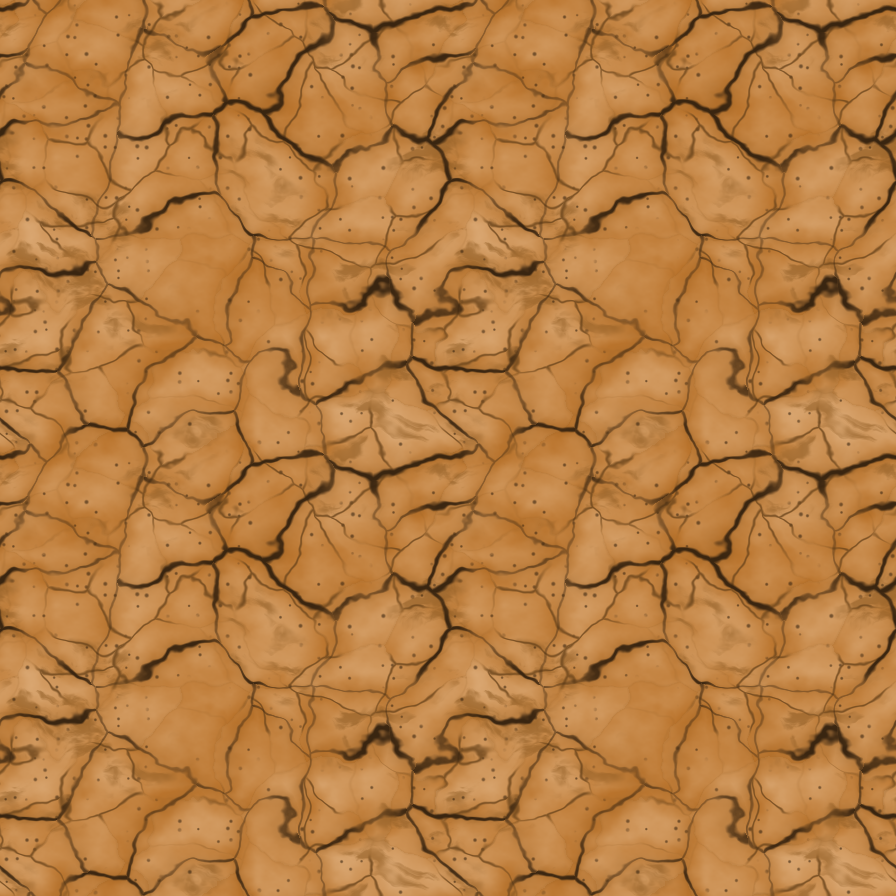
A WebGL 1 fragment shader for this texture:

```glsl
precision highp float;
uniform vec2 u_resolution;

const float REPEATS = 2.0;
const vec2 STONES = vec2(4.0, 6.0);
const vec2 FACETS = vec2(6.0, 9.0);
const vec2 PIT_GRID = vec2(44.0);
const float WARP = 0.17;
const float CRACK_WIDTH = 0.0075;
const float FACET_WIDTH = 0.0035;
const float PIT_RADIUS = 0.0048;
const float PIT_CHANCE = 0.17;
const vec3 SHADE = vec3(0.73, 0.455, 0.175);
const vec3 LIGHT = vec3(0.86, 0.665, 0.46);
const vec3 RUST = vec3(0.56, 0.36, 0.14);
const vec3 CREVICE = vec3(0.21, 0.135, 0.06);

vec2 hash2(vec2 p) {
  vec3 q = fract(p.xyx * vec3(0.1031, 0.1030, 0.0973));
  q += dot(q, q.yzx + 33.33);
  return fract((q.xx + q.yz) * q.zy);
}

// Value noise that wraps after n cells
float noise(vec2 p, vec2 n) {
  p *= n;
  vec2 i = floor(p), f = fract(p);
  f = f * f * (3.0 - 2.0 * f);
  float a = hash2(mod(i, n)).x;
  float b = hash2(mod(i + vec2(1.0, 0.0), n)).x;
  float c = hash2(mod(i + vec2(0.0, 1.0), n)).x;
  float d = hash2(mod(i + 1.0, n)).x;
  return mix(mix(a, b, f.x), mix(c, d, f.x), f.y);
}

float fbm(vec2 p, vec2 n) {
  float sum = 0.0, amp = 0.5;
  for (int k = 0; k < 5; k++) {
    sum += amp * noise(p, n);
    n *= 2.0;
    amp *= 0.5;
  }
  return sum / 0.97;
}

// Wrapping cells: x = distance to border, y = how level it is, z = cell value
vec3 cells(vec2 p, vec2 n, float seed) {
  vec2 base = floor(p * n), f = fract(p * n);
  vec2 nearest = vec2(0.0), home = vec2(0.0);
  float best = 9.0;
  for (int y = -1; y <= 1; y++) {
    for (int x = -1; x <= 1; x++) {
      vec2 g = vec2(float(x), float(y));
      vec2 r = (g + hash2(mod(base + g, n) + seed) - f) / n;
      if (dot(r, r) < best) {
        best = dot(r, r);
        nearest = r;
        home = g;
      }
    }
  }
  float border = 9.0, level = 0.0;
  for (int y = -2; y <= 2; y++) {
    for (int x = -2; x <= 2; x++) {
      vec2 g = home + vec2(float(x), float(y));
      vec2 r = (g + hash2(mod(base + g, n) + seed) - f) / n;
      vec2 span = r - nearest;
      if (dot(span, span) > 1e-6) {
        vec2 normal = normalize(span);
        float d = dot(0.5 * (nearest + r), normal);
        if (d < border) {
          border = d;
          level = abs(normal.y);
        }
      }
    }
  }
  return vec3(border, level, hash2(mod(base + home, n) + seed + 7.0).x);
}

// Sparse round pits of varied size
float pits(vec2 p, float aa) {
  vec2 cell = floor(p * PIT_GRID);
  vec2 rnd = hash2(mod(cell, PIT_GRID) + 91.0);
  vec2 center = 0.3 + 0.4 * hash2(mod(cell, PIT_GRID) + 53.0);
  float d = length((fract(p * PIT_GRID) - center) / PIT_GRID);
  float radius = PIT_RADIUS * mix(0.4, 1.0, rnd.y);
  return step(rnd.x, PIT_CHANCE) * (1.0 - smoothstep(radius * 0.3, radius + aa, d));
}

void main() {
  vec2 p = fract(gl_FragCoord.xy / u_resolution * REPEATS);
  float aa = REPEATS / min(u_resolution.x, u_resolution.y);
  vec2 bend = vec2(fbm(p, vec2(4.0, 5.0)), fbm(p + vec2(0.37, 0.61), vec2(5.0, 6.0))) - 0.5;
  vec2 q = p + WARP * bend;
  vec3 stone = cells(q, STONES, 3.0);
  vec3 facet = cells(q + 0.04 * bend.yx, FACETS, 29.0);
  float grain = fbm(p, vec2(16.0, 20.0));
  float patchy = fbm(p + 0.23, vec2(5.0, 7.0));

  // Rounded stones with softer facets
  float dome = smoothstep(0.0, 0.07, stone.x);
  float swell = smoothstep(0.0, 0.05, facet.x);
  float tone = 0.12 + 0.28 * dome + 0.16 * swell + 0.12 * (stone.z - 0.5)
    + 0.22 * (facet.z - 0.5) + 0.6 * (patchy - 0.5) + 0.5 * (grain - 0.5);
  vec3 color = mix(SHADE, LIGHT, clamp(tone + 0.07, 0.0, 1.0));

  // Scuffed patches and pits
  float scuff = smoothstep(0.53, 0.72, fbm(q, vec2(14.0, 26.0))) * smoothstep(0.48, 0.62, patchy);
  color = mix(color, RUST, 0.6 * scuff);
  color = mix(color, CREVICE, 0.6 * pits(p, aa) * smoothstep(0.3, 0.6, grain));

  // Faint broken facet lines
  float broken = smoothstep(0.38, 0.65, noise(p + 0.41, vec2(9.0, 11.0)));
  float thin = 1.0 - smoothstep(0.0, FACET_WIDTH + aa, facet.x);
  color = mix(color, mix(RUST, CREVICE, 0.4 * broken), thin * mix(0.12, 0.8, broken));

  // Main cracks, deepest where they run level
  float wear = noise(p + 0.17, vec2(7.0, 8.0)) + 0.3 * (stone.y - 0.6) + 0.5 * (grain - 0.5);
  float depth = smoothstep(0.25, 0.8, wear);
  float width = CRACK_WIDTH * mix(0.35, 1.0, depth);
  float crack = 1.0 - smoothstep(width * 0.25, width + aa, stone.x);
  color = mix(color, RUST, 0.5 * exp(-stone.x / 0.011) * mix(0.4, 1.0, depth));
  color = mix(color, CREVICE, crack * mix(0.35, 0.97, depth));
  gl_FragColor = vec4(color, 1.0);
}
```
